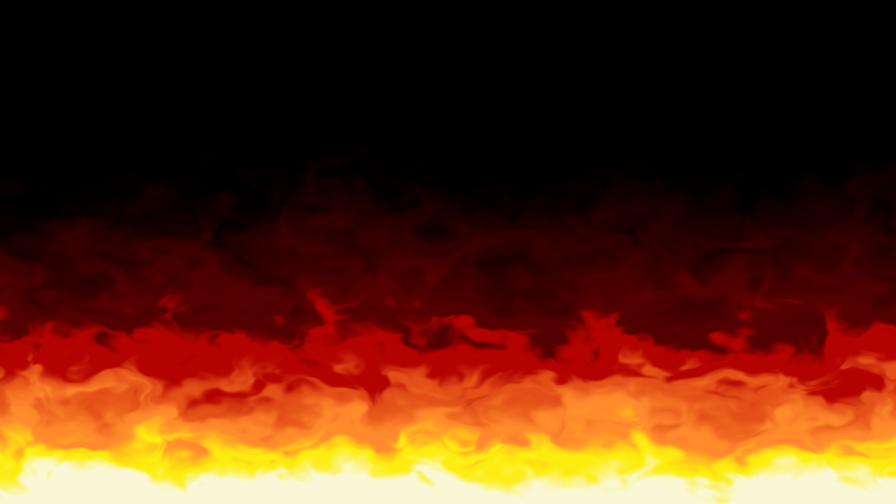
Write a WebGL 1 fragment shader that draws this background.

```glsl
precision highp float;
// A wall of fire rising from the lower edge into black.
// Domain-warped gradient noise shifts the height of each point, and a
// colour ramp turns that height into cream, yellow, orange, red and smoke.
uniform vec2 u_resolution;

vec2 gradient(vec2 cell) {
  float angle = 6.2832 * fract(sin(dot(cell, vec2(127.1, 311.7))) * 43758.5);
  return vec2(cos(angle), sin(angle));
}

float gradientNoise(vec2 p) {
  vec2 i = floor(p), f = fract(p);
  vec2 w = f * f * f * (f * (f * 6.0 - 15.0) + 10.0);
  vec2 e = vec2(0.0, 1.0);
  float low = mix(dot(gradient(i), f), dot(gradient(i + e.yx), f - e.yx), w.x);
  float high = mix(dot(gradient(i + e), f - e), dot(gradient(i + e.yy), f - e.yy), w.x);
  return mix(low, high, w.y);
}

float fbm(vec2 p) {
  float sum = 0.0, amplitude = 1.0;
  for (int octave = 0; octave < 3; octave++) {
    sum += amplitude * gradientNoise(p);
    p = mat2(1.6, 1.2, -1.2, 1.6) * p + 7.3;
    amplitude *= 0.45;
  }
  return sum;
}

// Fire colour by height above the base
vec3 fireRamp(float h) {
  vec3 c = mix(vec3(0.98, 0.97, 0.84), vec3(0.99, 0.93, 0.06), smoothstep(0.03, 0.085, h));
  c = mix(c, vec3(1.0, 0.54, 0.17), smoothstep(0.085, 0.15, h));
  c = mix(c, vec3(0.89, 0.31, 0.09), smoothstep(0.15, 0.225, h));
  c = mix(c, vec3(0.70, 0.01, 0.0), smoothstep(0.225, 0.275, h));
  c = mix(c, vec3(0.33, 0.0, 0.0), smoothstep(0.31, 0.37, h));
  c = mix(c, vec3(0.22, 0.0, 0.0), smoothstep(0.37, 0.48, h));
  return mix(c, vec3(0.0), smoothstep(0.44, 0.67, h));
}

void main() {
  vec2 uv = gl_FragCoord.xy / u_resolution;
  vec2 p = gl_FragCoord.xy / u_resolution.y;

  // Curl the flame edges by warping the noise domain
  vec2 q = p * vec2(7.0, 11.0);
  vec2 warp = vec2(fbm(q + 3.7), fbm(q + vec2(21.4, 9.2)));
  float tongues = fbm(q + 1.1 * warp);
  float swell = gradientNoise(p * vec2(3.0, 2.5) + 14.0);

  // Broad crests along the fire front, with calmer motion at the base
  float crests = cos(6.2832 * (uv.x - 0.14) * 3.6);
  float sway = mix(0.065, 0.11, smoothstep(0.0, 0.35, uv.y));
  float h = uv.y - sway * tongues - 0.035 * swell - 0.009 * crests;

  gl_FragColor = vec4(fireRamp(h), 1.0);
}
```
